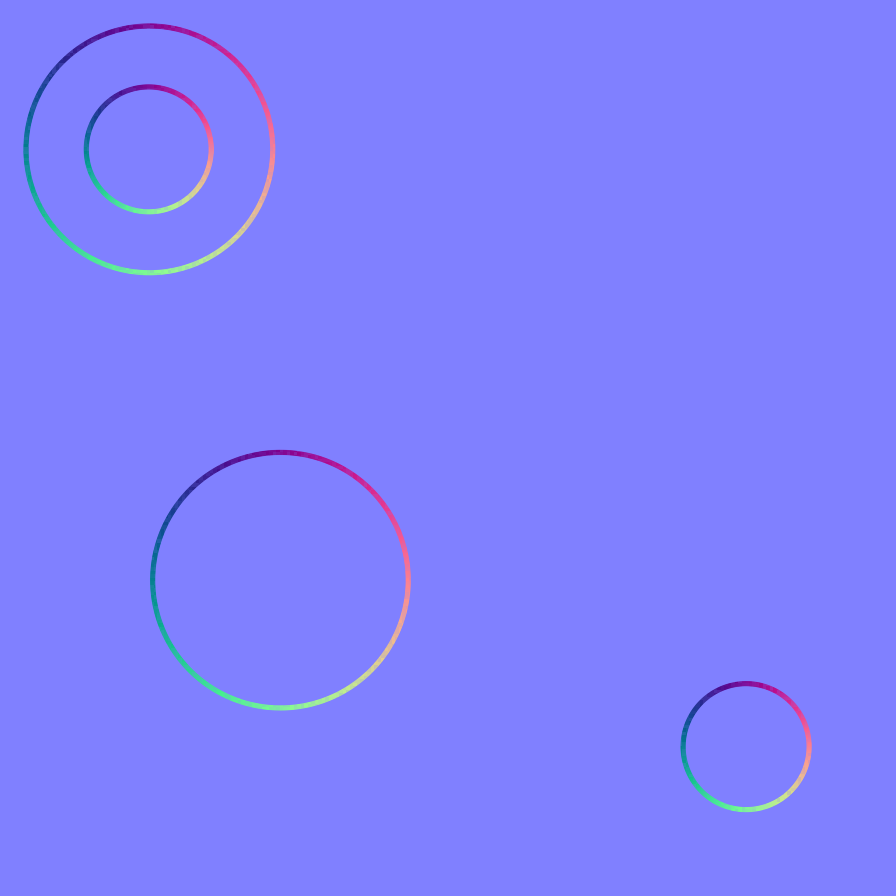
This texture map is drawn by a Shadertoy shader. Its source:

```glsl
// Tangent-space normal map: a flat surface engraved with four thin rings.
// Each ring is a circle distance band whose normal leans along its radius,
// with a slight hashed grain that breaks the slope into short segments.

const vec3 FLAT_NORMAL = vec3(0.0, 0.0, 1.0);
const float RING_HALF_WIDTH = 0.0029;
const float RING_RISE = 0.10;       // upward part of the normal on a ring
const float GRAIN_CELLS = 256.0;    // grain cells across the canvas
const float GRAIN_AMOUNT = 0.22;    // how much the grain flattens the slope

// Ring centre (xy) and centreline radius (z), in canvas units
const int RING_COUNT = 4;
const vec3 RINGS[RING_COUNT] = vec3[](
    vec3(0.1667, 0.8333, 0.1377),
    vec3(0.1660, 0.8333, 0.0697),
    vec3(0.3130, 0.3525, 0.1426),
    vec3(0.8327, 0.1667, 0.0703)
);

float hash21(vec2 p) {
    vec3 q = fract(vec3(p.xyx) * 0.1031);
    q += dot(q, q.yzx + 33.33);
    return fract((q.x + q.y) * q.z);
}

// Normal pointing outward from the ring centre, with green pointing down
vec3 slopeNormal(vec2 offset) {
    vec2 outward = offset / max(length(offset), 1e-5);
    return vec3(outward.x, -outward.y, RING_RISE);
}

// Antialiased coverage of a circular band
float ringMask(vec2 offset, float radius, float pixel) {
    float d = abs(length(offset) - radius) - RING_HALF_WIDTH;
    return 1.0 - smoothstep(-0.6 * pixel, 0.6 * pixel, d);
}

void mainImage(out vec4 fragColor, in vec2 fragCoord) {
    vec2 uv = fragCoord / iResolution.xy;
    float pixel = 1.0 / min(iResolution.x, iResolution.y);
    float grain = 1.0 - GRAIN_AMOUNT * hash21(floor(uv * GRAIN_CELLS));

    // Lay each ring over the flat normal
    vec3 normal = FLAT_NORMAL;
    for (int i = 0; i < RING_COUNT; i++) {
        vec2 offset = uv - RINGS[i].xy;
        float mask = ringMask(offset, RINGS[i].z, pixel);
        normal = mix(normal, slopeNormal(offset), mask * grain);
    }

    // Encode the signed normal as colour
    fragColor = vec4(normal * 0.5 + 0.5, 1.0);
}
```
